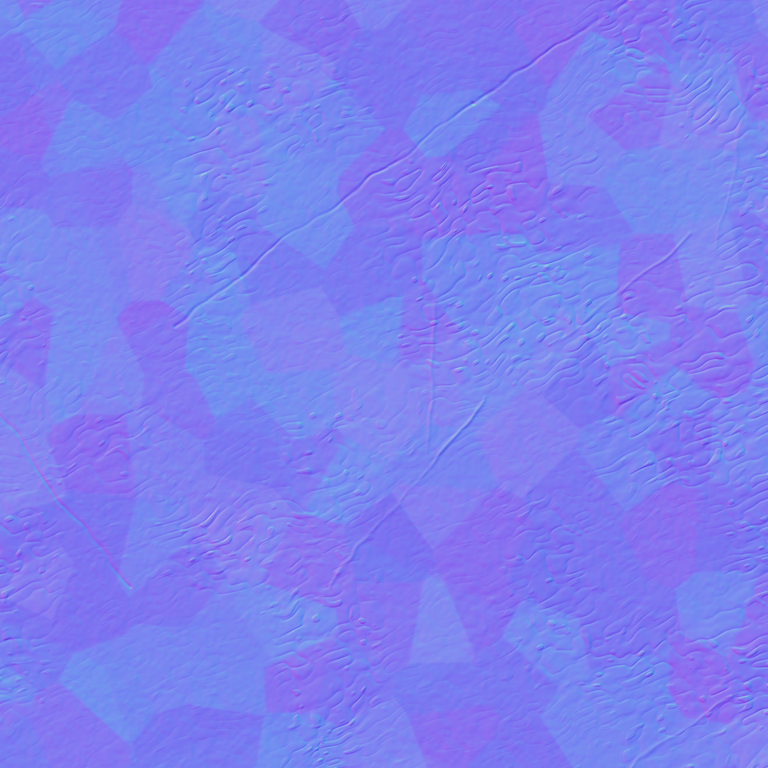
This texture map is drawn by a Shadertoy shader. Its source:

```glsl
// Tangent-space normal map of faceted, cracked plaster with fine wrinkles.

const float FINE_CELLS = 11.5;       // facets across the canvas
const float BROAD_CELLS = 6.0;
const float FINE_WEIGHT = 0.88;
const float BROAD_WEIGHT = 0.36;
const float EDGE_SHARPNESS = 75.0;
const float FACET_JITTER = 0.022;
const float WRINKLE_ANGLE = 0.42;
const vec2 WRINKLE_SCALE = vec2(42.0, 100.0);
const float WRINKLE_DEPTH = 0.00062;
const float GRAIN_DEPTH = 0.00026;
const float PIT_DEPTH = 0.0006;
const float CRACK_DEPTH = 0.0011;
const float CRACK_WIDTH = 0.0024;
const float SLOPE_STEP = 0.001;
const float FLAT_BLUE = 0.945;

// Red and green offsets of the four facet directions
const vec2 INDIGO = vec2(-0.016, -0.030);
const vec2 AZURE = vec2(-0.034, 0.042);
const vec2 VIOLET = vec2(0.032, -0.045);
const vec2 PERIWINKLE = vec2(0.016, 0.024);

// Crack end points, and signed strength (positive is raised)
const int CRACKS = 8;
const vec4 CRACK_LINE[CRACKS] = vec4[CRACKS](
    vec4(0.23, 0.58, 0.61, 0.865), vec4(0.61, 0.865, 0.83, 1.01),
    vec4(0.43, 0.24, 0.63, 0.475), vec4(0.555, 0.41, 0.572, 0.61),
    vec4(0.72, 0.55, 0.90, 0.70), vec4(-0.01, 0.47, 0.17, 0.235),
    vec4(0.82, 0.0, 0.96, 0.10), vec4(0.935, 0.68, 0.985, 0.93));
const float CRACK_STRENGTH[CRACKS] = float[CRACKS](
    1.0, 0.9, -0.75, -0.5, -0.6, 0.9, -0.6, -0.3);

vec3 hash3(vec2 p) {
    vec3 q = fract(p.xyx * vec3(0.1031, 0.1030, 0.0973));
    q += dot(q, q.yxz + 33.33);
    return fract((q.xxy + q.yzz) * q.zyx);
}

float noise(vec2 p) {
    vec2 i = floor(p), f = fract(p);
    f = f * f * f * (f * (f * 6.0 - 15.0) + 10.0);
    float low = mix(hash3(i).x, hash3(i + vec2(1, 0)).x, f.x);
    float high = mix(hash3(i + vec2(0, 1)).x, hash3(i + 1.0).x, f.x);
    return mix(low, high, f.y);
}

vec2 noise2(vec2 p) {
    return vec2(noise(p), noise(p + 57.3)) - 0.5;
}

vec2 facetTilt(vec3 rnd) {
    vec2 tilt = rnd.x < 0.29 ? INDIGO : rnd.x < 0.57 ? AZURE
              : rnd.x < 0.81 ? VIOLET : PERIWINKLE;
    return tilt + FACET_JITTER * (rnd.yz - 0.5);
}

// Voronoi facets, blended only in a thin band along their borders
vec2 facets(vec2 p) {
    vec2 cell = floor(p), sum = vec2(0.0);
    float total = 0.0;
    for (int y = -2; y <= 2; y++)
    for (int x = -2; x <= 2; x++) {
        vec2 id = cell + vec2(x, y);
        float weight = exp(-EDGE_SHARPNESS * distance(p, id + hash3(id).xy));
        sum += weight * facetTilt(hash3(id + 91.7));
        total += weight;
    }
    return sum / max(total, 1e-37);
}

float crackHeight(vec2 p) {
    vec2 bent = p + 0.014 * noise2(p * 13.0) + 0.005 * noise2(p * 48.0);
    float wear = 0.35 + 0.9 * noise(p * 24.0 + 5.0);
    float height = 0.0;
    for (int i = 0; i < CRACKS; i++) {
        vec2 start = CRACK_LINE[i].xy, span = CRACK_LINE[i].zw - start;
        float along = clamp(dot(bent - start, span) / dot(span, span), 0.0, 1.0);
        float d = length(bent - start - along * span) / CRACK_WIDTH;
        height += CRACK_STRENGTH[i] * exp(-d * d);
    }
    return CRACK_DEPTH * wear * height;
}

// Wrinkles in patches, overall grain, sparse pits and cracks
float surfaceHeight(vec2 p) {
    float c = cos(WRINKLE_ANGLE), s = sin(WRINKLE_ANGLE);
    vec2 warped = p + 0.03 * noise2(p * 11.0) + 0.008 * noise2(p * 45.0);
    vec2 q = vec2(c * warped.x + s * warped.y, c * warped.y - s * warped.x);
    float patches = 0.3 + smoothstep(0.35, 0.75, noise(p * 7.0 + 3.0));
    float wrinkle = 1.0 - abs(2.0 * noise(q * WRINKLE_SCALE) - 1.0);
    float grain = noise(p * 165.0) + 1.5 * noise(p * 70.0 + 19.0);
    float pits = smoothstep(0.78, 0.98, noise(q * vec2(75.0, 120.0) + 31.0));
    return WRINKLE_DEPTH * patches * wrinkle * wrinkle + GRAIN_DEPTH * grain
         - PIT_DEPTH * patches * pits + crackHeight(p);
}

void mainImage(out vec4 fragColor, in vec2 fragCoord) {
    vec2 p = fragCoord / iResolution.xy;
    vec2 e = vec2(SLOPE_STEP, 0.0);
    vec2 slope = vec2(surfaceHeight(p + e.xy) - surfaceHeight(p - e.xy),
                      surfaceHeight(p + e.yx) - surfaceHeight(p - e.yx))
               / (2.0 * SLOPE_STEP);

    vec2 tilt = FINE_WEIGHT * facets(p * FINE_CELLS + 4.0)
              + BROAD_WEIGHT * facets(p * BROAD_CELLS + 40.0);

    // Green points down the canvas, so only the x slope is negated
    vec2 offset = tilt + 0.5 * slope * vec2(-1.0, 1.0);
    float facing = sqrt(max(0.0, 1.0 - 4.0 * dot(offset, offset)));
    fragColor = vec4(0.5 + offset, mix(0.5, FLAT_BLUE, facing), 1.0);
}
```
